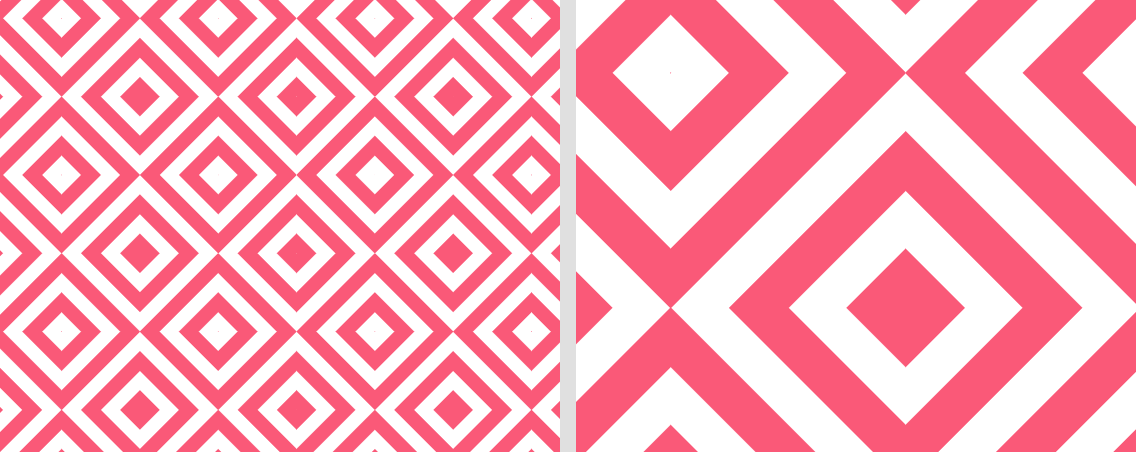
Left, the full canvas; right, a detail of the centre.
Give the GLSL for this pattern, as a Shadertoy shader.

```glsl
// Concentric pink and white diamonds, alternating in a checkerboard lattice.
#define PERIOD 0.2797              // lattice step, in canvas widths
#define CENTER vec2(0.3897, 0.215) // middle of one white-cored diamond
#define BANDS 8.0                  // bands from a white core to a pink core
#define PINK_SHARE 0.51            // pink part of each band pair
#define SOFTNESS 1.0               // edge blur, in output samples
#define PINK vec3(0.98, 0.35, 0.47)
#define WHITE vec3(1.0)

// Diamond (L1) distance to the nearest lattice point.
float diamondDistance(vec2 p) {
    vec2 cell = abs(p - PERIOD * floor(p / PERIOD + 0.5));
    return cell.x + cell.y;
}

// Signed distance to the pink bands, positive inside.
float pinkBands(vec2 p) {
    float bandWidth = PERIOD / BANDS;
    float pairPhase = diamondDistance(p) / (2.0 * bandWidth);
    float fromMiddle = abs(fract(pairPhase - 0.25) - 0.5);
    // The L1 gradient has length sqrt(2) on the diagonals.
    return (0.5 * PINK_SHARE - fromMiddle) * 2.0 * bandWidth / sqrt(2.0);
}

void mainImage(out vec4 fragColor, in vec2 fragCoord) {
    vec2 p = fragCoord / iResolution.x - CENTER;

    // Antialiased coverage of the pink bands
    float edge = SOFTNESS / iResolution.x;
    float coverage = clamp(pinkBands(p) / edge + 0.5, 0.0, 1.0);

    fragColor = vec4(mix(WHITE, PINK, coverage), 1.0);
}
```
